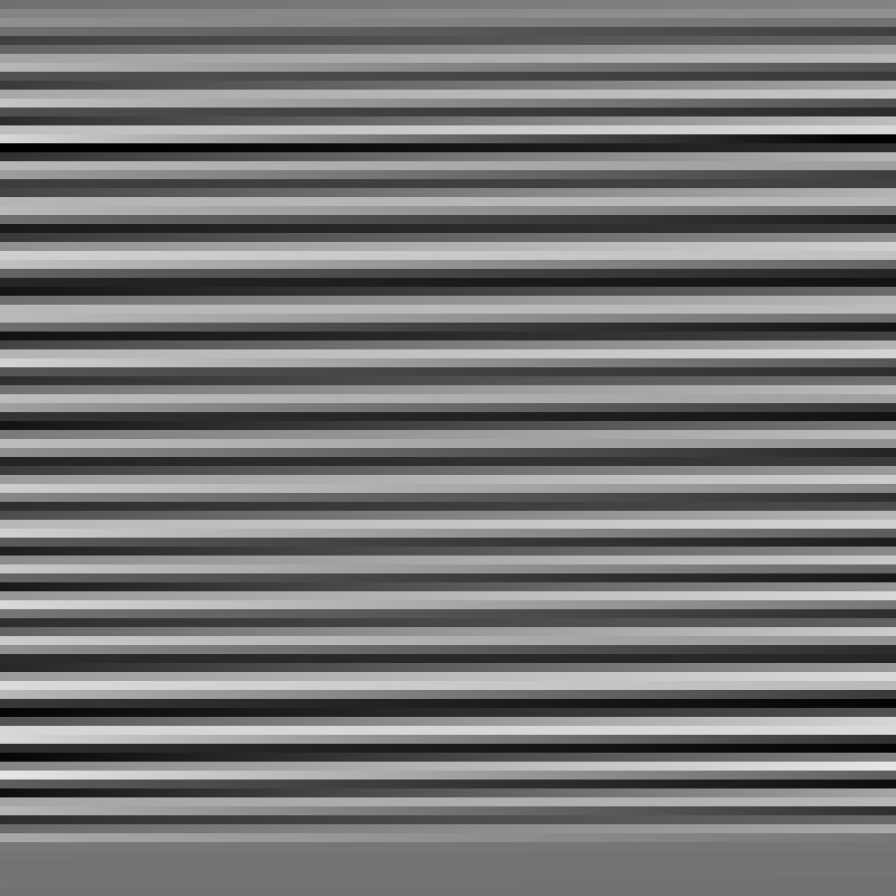
This pattern is drawn by a WebGL 2 fragment shader. Its source:

```glsl
#version 300 es
precision highp float;
// Draws 100 thin grey rows that form 21 uneven light and dark bands, drifting up to the right.

#define ROWS 100.0
#define BANDS 20.0        // band spacings between first and last crest
#define FIRST_CREST 0.022 // measured from the top
#define LAST_CREST 0.935
#define MID_GREY 0.462
#define CONTRAST 0.35
#define GRAIN 0.08        // random brightness per row
#define TINT 0.004        // faint green or purple hue per row
#define DRIFT 1.0         // rows climbed across the width
#define EDGE_SOFTNESS 0.06

uniform vec2 u_resolution;
out vec4 fragColor;

const float PI = 3.14159265;

float hash(float n) {
    return fract(sin(n * 12.9898 + 4.137) * 43758.547);
}

float bump(float v, float center, float width) {
    float d = (v - center) / width;
    return exp(-d * d);
}

// Band phase with slowly wandering spacing; crests fall on whole numbers.
float bandPhase(float v) {
    float t = (v - FIRST_CREST) / (LAST_CREST - FIRST_CREST);
    float a = PI * clamp(t, 0.0, 1.0);
    float wander = 0.262 * sin(a) - 0.285 * sin(2.0 * a) - 0.097 * sin(3.0 * a)
                 - 0.097 * sin(4.0 * a) + 0.117 * sin(5.0 * a) + 0.13 * sin(7.0 * a);
    return t * BANDS - wander;
}

// Contrast fades at both ends, and swells at two heights.
float bandContrast(float v) {
    float fade = smoothstep(-0.02, 0.11, v) * (1.0 - smoothstep(0.92, 0.955, v));
    float swell = 0.24 * bump(v, 0.162, 0.018)
                - 0.17 * bump(v, 0.197, 0.016)
                + 0.16 * bump(v, 0.845, 0.045);
    return fade * (CONTRAST + swell);
}

// Colour of one row, before the sideways drift.
vec3 rowColor(float row) {
    float v = (row + 0.5) / ROWS;
    float fade = smoothstep(0.0, 0.1, v) * (1.0 - smoothstep(0.91, 0.96, v));
    float grain = (hash(row) * 2.0 - 1.0) * GRAIN * mix(0.25, 1.0, fade);
    float grey = MID_GREY + bandContrast(v) * cos(2.0 * PI * bandPhase(v)) + grain;
    float hueShift = (hash(row + 271.0) * 2.0 - 1.0) * TINT;
    return vec3(grey) + hueShift * vec3(-0.5, 1.0, -0.5);
}

// Each row blends sideways into the row below it.
vec3 driftedRow(float row, float x) {
    float source = row + x * DRIFT;
    float base = floor(source);
    return mix(rowColor(base), rowColor(base + 1.0), source - base);
}

void main() {
    vec2 uv = gl_FragCoord.xy / u_resolution;
    float position = (1.0 - uv.y) * ROWS;

    // Soft boundary with the nearest neighbouring row.
    float boundary = floor(position + 0.5);
    float softness = max(EDGE_SOFTNESS, 0.5 * ROWS / u_resolution.y);
    float side = smoothstep(-softness, softness, position - boundary);
    vec3 color = mix(driftedRow(boundary - 1.0, uv.x), driftedRow(boundary, uv.x), side);

    fragColor = vec4(clamp(color, 0.0, 1.0), 1.0);
}
```
